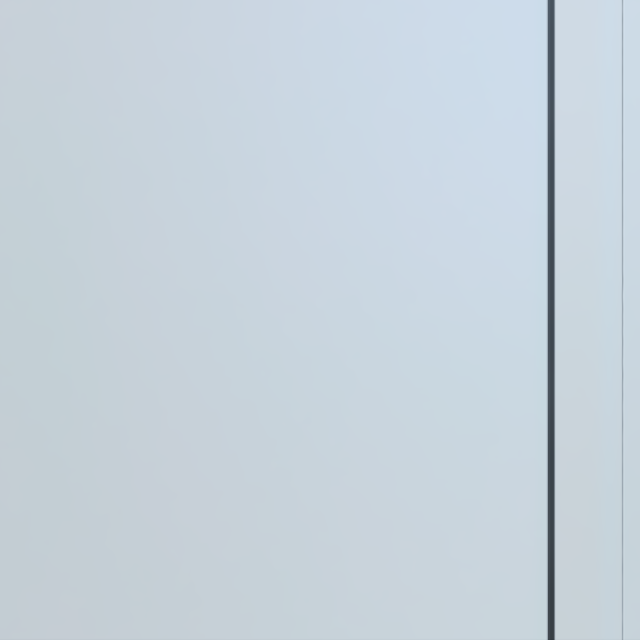
Give the GLSL for this texture, as a Shadertoy shader.

```glsl
// Pale blue-grey painted panels in soft daylight, split by a dark vertical gap
// and a hairline seam. A bilinear colour wash is tinted by gradient noise, then
// the joints are laid over it as antialiased vertical bands.

vec2 hashGradient(vec2 cell) {
    vec2 h = vec2(dot(cell, vec2(127.1, 311.7)), dot(cell, vec2(269.5, 183.3)));
    return 2.0 * fract(sin(h) * 43758.5) - 1.0;
}

float gradientNoise(vec2 p) {
    vec2 i = floor(p), f = fract(p);
    vec2 u = f * f * f * (f * (f * 6.0 - 15.0) + 10.0);
    vec2 e = vec2(0.0, 1.0);
    float low = mix(dot(hashGradient(i), f),
                    dot(hashGradient(i + e.yx), f - e.yx), u.x);
    float high = mix(dot(hashGradient(i + e.xy), f - e.xy),
                     dot(hashGradient(i + e.yy), f - e.yy), u.x);
    return mix(low, high, u.y);
}

// Coverage of a vertical band, spread over one pixel at each edge
float band(float x, float center, float halfWidth, float pixel) {
    float left = max(x - 0.5 * pixel, center - halfWidth);
    float right = min(x + 0.5 * pixel, center + halfWidth);
    return clamp((right - left) / pixel, 0.0, 1.0);
}

void mainImage(out vec4 fragColor, in vec2 fragCoord) {
    vec2 uv = fragCoord / iResolution.xy;
    float pixel = 1.0 / iResolution.x;

    // Main panel: daylight strongest at the upper right
    float across = smoothstep(-0.15, 0.95, uv.x);
    vec3 bottom = mix(vec3(0.765, 0.800, 0.825), vec3(0.790, 0.836, 0.865), across);
    vec3 top = mix(vec3(0.780, 0.815, 0.845), vec3(0.806, 0.866, 0.925), across);
    vec3 color = mix(bottom, top, smoothstep(-0.05, 1.0, uv.y));
    color += vec3(-0.010, 0.001, -0.004) * smoothstep(0.25, 0.0, uv.x)
           * exp(-pow((uv.y - 0.6) / 0.25, 2.0));
    color += vec3(-0.012, 0.0, -0.006) * exp(-pow((uv.x - 0.848) / 0.012, 2.0));

    // Narrow panel past the gap, with a faint cool fold beside the seam
    vec3 strip = mix(vec3(0.785, 0.822, 0.845), vec3(0.810, 0.856, 0.895),
                     smoothstep(0.0, 1.0, uv.y));
    strip += vec3(-0.008, 0.006, 0.014) * exp(-pow((uv.x - 0.953) / 0.017, 2.0));
    strip += vec3(-0.006, 0.003, 0.008) * smoothstep(0.972, 0.976, uv.x);
    color = mix(color, strip, smoothstep(0.858, 0.864, uv.x));

    // Broad warm and cool stains, plus barely visible surface mottling
    float stain = gradientNoise(uv * vec2(5.0, 3.5) + 4.0);
    float mottle = gradientNoise(uv * 24.0) + 0.5 * gradientNoise(uv * 55.0 + 9.0);
    color += stain * vec3(0.010, -0.003, 0.004) + 0.002 * mottle;

    // Dark gap: soft rim, slate body and a deeper core
    float wear = gradientNoise(vec2(3.0, uv.y * 9.0));
    vec3 slate = mix(vec3(0.245, 0.275, 0.300), vec3(0.310, 0.360, 0.410), uv.y);
    color = mix(color, vec3(0.60, 0.65, 0.69), 0.6 * band(uv.x, 0.8610, 0.0068, pixel));
    color = mix(color, slate + 0.035 * wear, band(uv.x, 0.8612, 0.0052, pixel));
    color = mix(color, slate * 0.82, 0.6 * band(uv.x, 0.8622, 0.0025, pixel));

    // Hairline seam, with uneven strength and a slight wobble midway
    float rough = gradientNoise(vec2(7.0, uv.y * 40.0));
    float seamX = 0.9727 + 0.0007 * rough * smoothstep(0.25, 0.0, abs(uv.y - 0.5));
    float seam = band(uv.x, seamX, 0.0011, pixel);
    color = mix(color, vec3(0.56, 0.61, 0.65), seam * (0.75 + 0.25 * rough));
    color += 0.012 * band(uv.x, seamX + 0.0025, 0.0012, pixel);

    // Thin shade along the lower border
    color -= 0.02 * smoothstep(0.003, 0.0, uv.y);
    fragColor = vec4(color, 1.0);
}
```
